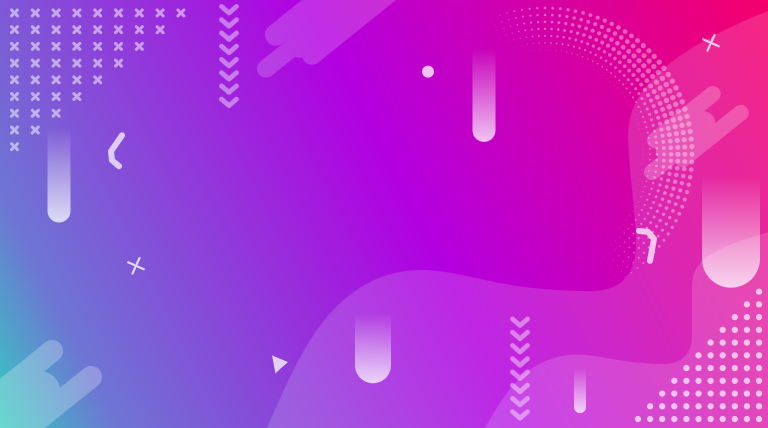
Write a Shadertoy shader that draws this background.

```glsl
const vec3 TEAL = vec3(.20, .80, .75);
const vec3 BLUE = vec3(.43, .46, .83);
const vec3 PURPLE = vec3(.70, 0., .88);
const vec3 PINK = vec3(.96, 0., .42);

// Adds a translucent white layer where the distance is negative
void lay(inout vec3 col, float dist, float alpha) {
    float edge = 7.68 / iResolution.x;
    col = mix(col, vec3(1), alpha * clamp(.5 - dist / edge, 0., 1.));
}

float segment(vec2 p, vec2 a, vec2 b) {
    vec2 ab = b - a;
    return length(p - a - ab * clamp(dot(p - a, ab) / dot(ab, ab), 0., 1.));
}

float smoothMin(float a, float b, float k) {
    float h = max(k - abs(a - b), 0.) / k;
    return min(a, b) - h * h * k * .25;
}

// Fills a wave whose field is not a true distance
void layWave(inout vec3 col, float field, float alpha) {
    float slope = max(fwidth(field) * iResolution.x / 7.68, .001);
    lay(col, field / slope, alpha);
}

// Vertical pill, fading out upward from its round foot
void layPill(inout vec3 col, vec2 p, vec2 foot, float len, float r) {
    float fade = clamp((foot.y + len - p.y) / (len + r), 0., 1.);
    lay(col, segment(p, foot, foot + vec2(0, len)) - r, .76 * fade);
}

// Slanted bar starting at a round end
float bar(vec2 p, vec2 start, float len, float r) {
    return segment(p, start, start + len * vec2(.78, .63)) - r;
}

float cross2(vec2 p, float arm, float r) {
    p = abs(p);
    return min(segment(p, vec2(0), vec2(arm, 0)), segment(p, vec2(0), vec2(0, arm))) - r;
}

float chevrons(vec2 p, vec2 tip) {
    p -= tip;
    p.y += .133 * clamp(round((.035 - p.y) / .133), 0., 7.);
    return segment(vec2(abs(p.x), p.y), vec2(0), vec2(.075, .065)) - .024;
}

float hook(vec2 p, vec2 a, vec2 b, vec2 c, vec2 d) {
    return min(min(segment(p, a, b), segment(p, b, c)), segment(p, c, d)) - .03;
}

void mainImage(out vec4 fragColor, in vec2 fragCoord) {
    vec2 p = fragCoord / iResolution.xy * vec2(7.68, 4.3);

    // Diagonal gradient
    float t = dot(p, vec2(.89, .45)) / 8.77;
    vec3 col = mix(TEAL, BLUE, clamp(t / .12, 0., 1.));
    col = mix(col, PURPLE, clamp((t - .12) / .41, 0., 1.));
    col = mix(col, PINK, clamp((t - .53) / .47, 0., 1.));

    // Two waves: a hill joined smoothly to a right-hand bank
    float hill = tanh(1.65 * (p.x - 2.67)) * (1.37 + .24 * exp(-pow(abs(p.x - 4.1) / .9, 2.)));
    float bank = 6.36 - .08 * smoothstep(1.8, 3., p.y) + .78 * pow(max(p.y - 2.9, 0.), 2.3);
    layWave(col, smoothMin(p.y - hill, bank - p.x, .48), .15);
    hill = tanh(2.7 * (p.x - 4.85)) * (.64 + .11 * exp(-pow(abs(p.x - 5.7) / .5, 2.)));
    bank = 6.92 + 3.8 * pow(max(p.y - 1.4, 0.), 2.8);
    layWave(col, smoothMin(p.y - hill, bank - p.x, .3), .15);

    // Slanted ribbons
    float top = min(bar(p, vec2(2.76, 3.95), 1.2, .11), bar(p, vec2(2.66, 3.61), .6, .09));
    top = min(top, min(bar(p, vec2(3.12, 3.75), 1.3, .10), bar(p, vec2(3., 3.87), 1.3, .15)));
    lay(col, top, .18);
    float side = min(bar(p, vec2(6.55, 2.89), .74, .08), bar(p, vec2(6.83, 2.7), .74, .08));
    side = min(side, min(bar(p, vec2(6.52, 2.57), .5, .08), bar(p, vec2(6.68, 2.78), .45, .12)));
    lay(col, side, .22);
    float corner = min(bar(p, vec2(-.4, .03), 1.18, .11), bar(p, vec2(-.01, -.23), 1.18, .11));
    lay(col, min(corner, bar(p, vec2(-.3, -.2), .88, .22)), .25);

    // Halftone ring
    vec2 q = p - vec2(5.45, 2.75);
    float radius = length(q), angle = atan(q.y, q.x), stepAngle = 6.2831853 / 120.;
    float ring = .07 * clamp(round(radius / .07), 14., 21.);
    float spoke = stepAngle * round(angle / stepAngle);
    float size = .027 * max(cos((spoke - .45) * .95), 0.) * smoothstep(.85, 1.35, ring);
    float dotDist = length(vec2((angle - spoke) * radius, radius - ring)) - size;
    lay(col, dotDist, .36 * smoothstep(0., .01, size));

    // Triangular grid of crosses
    q = vec2(p.x - .145, 4.17 - p.y);
    vec2 cell = clamp(round(q / vec2(.208, .168)), 0., 8.);
    q = abs(q - cell * vec2(.208, .168));
    float mark = min(segment(q, vec2(0), vec2(.03)), length(q)) - .015;
    lay(col, mark, .52 * step(cell.x + cell.y, 8.5));

    // Triangular grid of dots
    q = vec2(7.59 - p.x, p.y - .09);
    cell = clamp(round(q / vec2(.121, .128)), 0., 10.);
    q -= cell * vec2(.121, .128);
    lay(col, length(q) - .031, .68 * step(cell.x + cell.y, 10.5));

    // Chevron columns
    lay(col, min(chevrons(p, vec2(2.29, 4.17)), chevrons(p, vec2(5.2, 1.03))), .42);

    // Fading pills
    layPill(col, p, vec2(.59, 2.18), .84, .115);
    layPill(col, p, vec2(4.84, 2.99), .83, .115);
    layPill(col, p, vec2(3.73, .63), .52, .18);
    layPill(col, p, vec2(7.31, 1.70), .83, .29);
    layPill(col, p, vec2(5.80, .21), .39, .06);

    // Small accents: disc, thin crosses, hooks and triangle
    lay(col, length(p - vec2(4.28, 3.58)) - .06, .76);
    mat2 tilt = mat2(.91, .41, -.41, .91);
    lay(col, cross2(tilt * (p - vec2(7.11, 3.87)), .085, .011), .76);
    lay(col, cross2(tilt * (p - vec2(1.36, 1.63)), .085, .011), .76);
    lay(col, hook(p, vec2(1.22, 2.94), vec2(1.11, 2.78), vec2(1.12, 2.69), vec2(1.19, 2.63)), .72);
    lay(col, hook(p, vec2(6.39, 1.98), vec2(6.48, 1.97), vec2(6.54, 1.90), vec2(6.50, 1.68)), .72);
    q = p - vec2(2.787, .647);
    float tri = max(dot(q, vec2(-.98, -.18)), max(dot(q, vec2(.39, .92)), dot(q, vec2(.67, -.74))));
    lay(col, tri - .05, .76);

    fragColor = vec4(col, 1);
}
```
